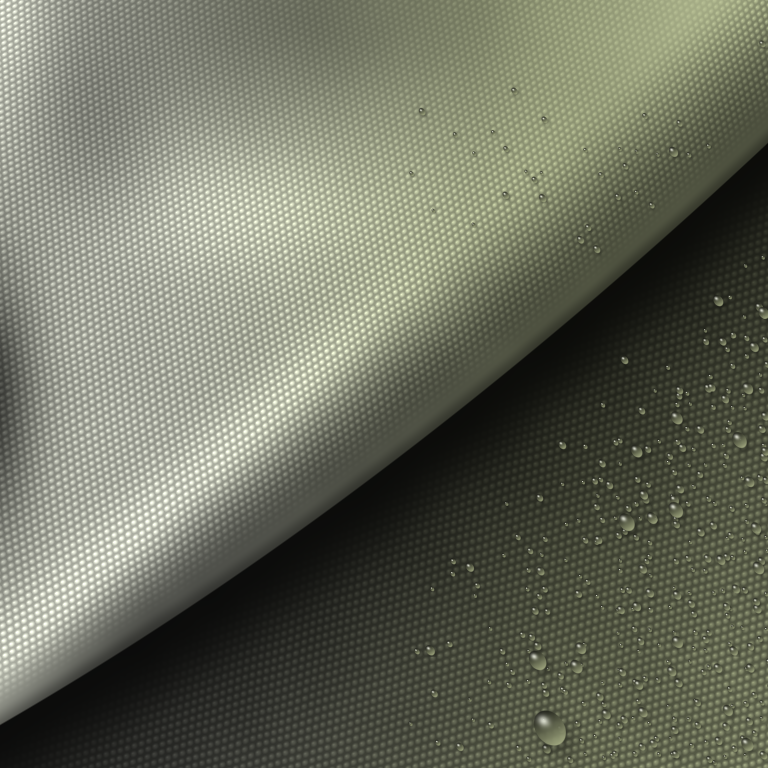
Reproduce this texture procedurally as a WebGL 2 fragment shader.

```glsl
#version 300 es
precision highp float;
// Olive woven cloth: a bright rolled fold lies over a dark, wet lower sheet.
// Distance to the fold line drives the shading; soft blobs add folds of light,
// staggered bumps make the weave, and hashed grid cells scatter the droplets.

#define WEAVE_PITCH vec2(0.0106, 0.0090)
#define LOWER_PITCH 0.0104
#define WEAVE_DEPTH 0.37
#define LOWER_DEPTH 0.42
#define LIP_SHADE 0.31
#define SHADOW_SHADE 0.045
#define DROP_CELL 0.024
#define GREY_TINT vec3(1.0, 1.015, 0.945)
#define OLIVE_TINT vec3(1.0, 1.045, 0.81)

uniform vec2 u_resolution;
out vec4 fragColor;

vec4 hash4(vec2 cell) {
  vec4 h = fract(cell.xyxy * vec4(0.1031, 0.1030, 0.0973, 0.1099));
  h += dot(h, h.wzxy + 33.33);
  return fract((h.xxyz + h.yzzw) * h.zywx);
}

float gradientNoise(vec2 p) {
  vec2 cell = floor(p), f = p - cell, w = f * f * (3.0 - 2.0 * f);
  vec4 corner;
  for (int i = 0; i < 4; i++) {
    vec2 o = vec2(i & 1, i >> 1);
    corner[i] = dot(hash4(cell + o).xy * 2.0 - 1.0, f - o);
  }
  return mix(mix(corner.x, corner.y, w.x), mix(corner.z, corner.w, w.x), w.y);
}

float blob(vec2 p, vec2 centre, vec2 size) {
  vec2 q = (p - centre) / size;
  return exp(-dot(q, q));
}

// Approximate signed distance to the fold: positive on the upper cloth
float foldDistance(vec2 p) {
  return 0.8 * (p.y - 0.056 - 0.758 * p.x + 0.18 * p.x * (1.0 - p.x));
}

// Staggered thread bumps, slanted a little, roughly zero mean
float weave(vec2 q) {
  q.x += 0.5 * mod(floor(q.y), 2.0);
  vec2 f = fract(q) - 0.5;
  float bump = 1.0 - smoothstep(0.08, 0.54, length(vec2(0.92 * f.x - 0.2 * f.y, f.y)));
  float glint = blob(f, vec2(-0.08, 0.12), vec2(0.18, 0.14));
  return bump + 0.5 * glint - 0.42;
}

vec3 upperCloth(vec2 p, float d, float mottle) {
  // Broad light: dark lip, bright shoulder, then soft hollows
  float shoulder = 0.02 + 0.24 * p.x - 0.14 * p.x * p.x;
  float width = 0.045 + 0.05 * p.x;
  float rise = smoothstep(shoulder - width, shoulder + width, d);
  float light = 0.675 - 0.075 * p.x;
  light += 0.13 * blob(vec2(d), vec2(shoulder + 0.055), vec2(0.07))
         * (1.0 - smoothstep(0.35, 0.62, p.x));
  light += 0.12 * blob(p, vec2(0.31, 0.725), vec2(0.17, 0.085));
  light += 0.17 * blob(p, vec2(0.0, 1.0), vec2(0.07, 0.16));
  light += 0.09 * blob(p, vec2(1.0, 0.98), vec2(0.22, 0.10));
  light -= 0.22 * blob(p, vec2(0.39, 0.99), vec2(0.32, 0.15));
  light -= 0.13 * blob(p, vec2(0.11, 0.82), vec2(0.10, 0.13));
  light -= 0.45 * blob(p, vec2(-0.02, 0.48), vec2(0.065, 0.18));
  float lip = LIP_SHADE + 0.08 * (1.0 - smoothstep(0.0, 0.2, p.x));
  lip *= mix(0.7, 1.0, smoothstep(0.0, 0.02, d));
  light = mix(lip, light, rise) + 0.02 * mottle;

  // Threads follow the fold, crowd as they turn under and shrink with depth
  float along = dot(p, vec2(0.8, 0.6)) * (1.0 + 0.12 * p.y) + 0.003 * mottle;
  float across = d + 0.3 * d * d - 0.02 * exp(-d / 0.04) + 0.003 * mottle;
  float depth = WEAVE_DEPTH * smoothstep(0.015, 0.075, d);
  depth *= 1.0 - 0.65 * blob(p, vec2(0.52, 1.0), vec2(0.34, 0.22));
  depth *= 1.0 - 0.8 * smoothstep(0.6, 0.95, p.x) * smoothstep(0.12, 0.22, d);
  light *= 1.0 + depth * weave(vec2(along, across) / WEAVE_PITCH);
  float olive = smoothstep(0.15, 0.85, p.x + 0.2 * (p.y - 0.5));
  return light * mix(GREY_TINT, OLIVE_TINT, olive);
}

vec3 lowerCloth(vec2 p, float below, float mottle) {
  float light = SHADOW_SHADE + 0.49 * (1.0 - exp(-2.5 * below)) * smoothstep(-0.01, 0.11, below);
  light *= 1.0 + 0.08 * mottle;
  vec2 thread = vec2(p.x + 0.38 * p.y, p.y - 0.32 * p.x) + 0.003 * mottle;
  light *= 1.0 + LOWER_DEPTH * smoothstep(0.01, 0.12, below) * weave(thread / LOWER_PITCH);
  return light * mix(GREY_TINT, OLIVE_TINT, smoothstep(0.15, 0.8, p.x));
}

// Contact shadow, lens-like body and a small highlight
void addDrop(inout vec3 colour, vec2 p, vec2 centre, float radius) {
  vec2 q = (p - centre) / radius;
  q = vec2(q.x + 0.25 * q.y, q.y * 0.88);
  float soft = 1.5 / (radius * u_resolution.y);
  float body = 1.0 - smoothstep(1.0 - soft * 0.5, 1.0 + soft * 0.5, length(q));
  colour *= 1.0 - 0.4 * blob(q, vec2(0.25, -0.4), vec2(1.0));
  vec3 lens = vec3(0.44, 0.46, 0.35) * (0.85 + 0.8 * dot(q, vec2(0.35, -0.75)));
  lens += 0.65 * blob(q, vec2(-0.3, 0.42), vec2(0.36, 0.30));
  colour = mix(colour, lens, 0.9 * body);
}

void main() {
  vec2 p = gl_FragCoord.xy / u_resolution;
  float d = foldDistance(p);
  float mottle = gradientNoise(p * 9.0) + 0.5 * gradientNoise(p * 23.0);
  float edge = 1.0 / u_resolution.y;
  vec3 colour = mix(lowerCloth(p, max(-d, 0.0), mottle),
                    upperCloth(p, max(d, 0.0), mottle), smoothstep(-edge, edge, d));

  // Scattered droplets, each layer on a coarser grid
  for (int layer = 0; layer < 3; layer++) {
    float size = DROP_CELL * (1.0 + 0.5 * float(layer));
    vec2 cell = floor(p / size);
    vec4 h = hash4(cell + 17.0 * float(layer + 1));
    vec2 centre = (cell + 0.22 + 0.56 * h.xy) * size;
    float cd = foldDistance(centre);
    float density = 0.75 * smoothstep(0.45, 0.95, centre.x) * smoothstep(0.07, 0.22, -cd)
                  + 0.4 * blob(centre, vec2(0.74, 0.78), vec2(0.13, 0.08)) * step(0.04, cd);
    if (h.w < density) addDrop(colour, p, centre, size * mix(0.09, 0.16, h.z * h.z));
  }
  // Larger beads: centre and radius
  vec3 beads[5] = vec3[5](vec3(0.716, 0.052, 0.020), vec3(0.70, 0.14, 0.011),
    vec3(0.816, 0.32, 0.010), vec3(0.88, 0.336, 0.009), vec3(0.963, 0.427, 0.009));
  for (int i = 0; i < 5; i++) addDrop(colour, p, beads[i].xy, beads[i].z);

  fragColor = vec4(clamp(colour, 0.0, 1.0), 1.0);
}
```
